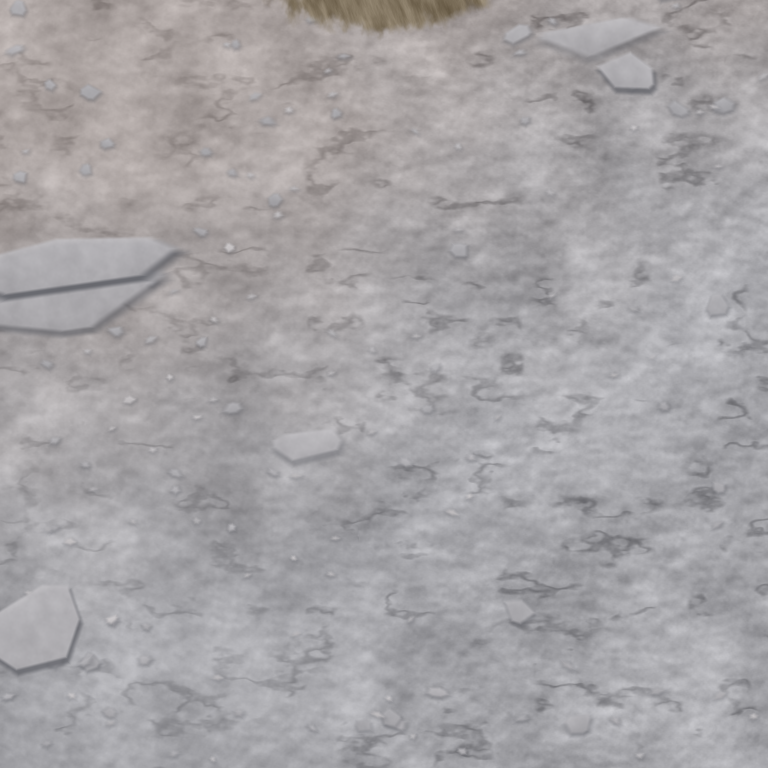
This texture is drawn by a WebGL 2 fragment shader. Its source:

```glsl
#version 300 es
precision highp float;
// Dry grey ground with soft grain, scattered chips, flat slabs and a tuft of dead grass.

uniform vec2 u_resolution;
out vec4 fragColor;

const float TAU = 6.2831853;
const vec3 COOL_DUST = vec3(0.640, 0.640, 0.657);
const vec3 WARM_DUST = vec3(0.668, 0.635, 0.625);
const vec3 STONE = vec3(0.715, 0.708, 0.722);
const vec3 CHIP = vec3(0.80, 0.785, 0.79);
const vec3 SHADOW = vec3(0.36, 0.365, 0.39);
const vec3 GRASS = vec3(0.50, 0.45, 0.37);

float hash(vec2 p) {
    return fract(sin(dot(p, vec2(127.1, 311.7))) * 43758.5453);
}

float noise(vec2 p) {
    vec2 cell = floor(p), f = fract(p);
    f = f * f * (3.0 - 2.0 * f);
    float low = mix(hash(cell), hash(cell + vec2(1, 0)), f.x);
    float high = mix(hash(cell + vec2(0, 1)), hash(cell + vec2(1, 1)), f.x);
    return mix(low, high, f.y);
}

float fbm(vec2 p) {
    float sum = 0.0, weight = 0.5;
    for (int i = 0; i < 4; i++) {
        sum += weight * noise(p);
        p = mat2(0.8, 0.6, -0.6, 0.8) * p * 2.07 + 17.3;
        weight *= 0.5;
    }
    return sum / 0.9375;
}

vec2 rotate(vec2 p, float angle) {
    float c = cos(angle), s = sin(angle);
    return vec2(c * p.x + s * p.y, c * p.y - s * p.x);
}

// Convex, irregular outline of roughly unit radius.
float facets(vec2 q, float seed) {
    float d = -1.0;
    for (int i = 0; i < 7; i++) {
        vec2 key = vec2(float(i), seed);
        float angle = TAU * (float(i) + 0.7 * hash(key)) / 7.0;
        float reach = mix(0.6, 1.0, hash(key + 31.7));
        d = max(d, dot(q, vec2(cos(angle), sin(angle))) - reach);
    }
    return d;
}

// One stone with a shadow below and a lighter upper side.
vec3 addStone(vec3 ground, vec2 offset, float radius, float flatness, float tilt,
              vec3 tint, float depth, float seed) {
    vec2 squash = vec2(1.0, flatness) * radius;
    vec2 drop = vec2(0.002, -0.005) * clamp(radius / 0.03, 0.4, 1.3);
    vec2 q = rotate(offset, tilt) / squash;
    vec2 shadowQ = rotate(offset - drop, tilt) / squash;
    float size = radius * flatness;
    float soft = 0.0025;
    float shade = 1.0 - smoothstep(-soft, 2.0 * soft, facets(shadowQ, seed) * size);
    float body = 1.0 - smoothstep(-soft, soft, facets(q, seed) * size);
    vec3 surface = tint + 0.035 * q.y + 0.09 * (fbm(offset * 60.0 + seed) - 0.5);
    return mix(mix(ground, SHADOW, shade * depth), surface, body * 0.9);
}

// Random stones on a jittered grid; radii are fractions of a cell.
vec3 scatter(vec3 ground, vec2 p, float cells, float chance, vec2 radii,
             vec3 tint, float depth, float seed) {
    vec2 home = floor(p * cells);
    for (int y = -1; y <= 1; y++)
    for (int x = -1; x <= 1; x++) {
        vec2 cell = home + vec2(x, y);
        vec2 key = cell + seed;
        if (hash(key) > chance) continue;
        vec2 jitter = 0.2 + 0.6 * vec2(hash(key + 5.3), hash(key + 9.1));
        float radius = mix(radii.x, radii.y, pow(hash(key + 2.7), 2.0)) / cells;
        float tilt = hash(key + 7.9) - 0.5;
        vec3 color = mix(COOL_DUST, tint, mix(0.35, 1.0, hash(key + 4.4)));
        ground = addStone(ground, p - (cell + jitter) / cells, radius,
                          mix(0.5, 0.9, hash(key + 6.2)), tilt, color, depth, hash(key) * 90.0);
    }
    return ground;
}

// Dust colour, grain lit from above, and short dark cracks.
vec3 soil(vec2 p) {
    float warm = smoothstep(0.35, 1.15, p.y + 0.3 - 0.5 * p.x + 0.3 * (fbm(p * 5.0) - 0.5));
    float rough = mix(0.6, 1.0, smoothstep(0.2, 0.7, p.x));
    vec2 grain = p * vec2(42.0, 58.0);
    float relief = fbm(grain) - fbm(grain + vec2(-0.1, 0.4));
    float tone = 0.22 * (fbm(p * 13.0) - 0.5) + 0.09 * (fbm(p * 75.0) - 0.5);
    tone += 0.18 * rough * relief + 0.025 * (0.5 - p.y);
    float line = 1.0 - smoothstep(0.0, 0.09, abs(fbm(p * vec2(15.0, 32.0) + 8.0) - 0.5));
    float patches = smoothstep(0.58, 0.76, noise(p * vec2(24.0, 38.0) + 3.0));
    return mix(COOL_DUST, WARM_DUST, warm) + tone + 0.008 - 0.13 * rough * line * patches;
}

void main() {
    vec2 p = gl_FragCoord.xy / u_resolution;
    vec3 color = soil(p);

    // Loose stones, from broad to tiny, denser toward the lower left.
    float litter = mix(0.22, 0.07, smoothstep(0.1, 0.8, p.x));
    color = scatter(color, p, 11.0, 0.11, vec2(0.15, 0.36), STONE, 0.45, 13.0);
    color = scatter(color, p, 24.0, litter * 0.7, vec2(0.14, 0.34), STONE, 0.4, 41.0);
    color = scatter(color, p, 38.0, 0.035, vec2(0.15, 0.32), CHIP, 0.3, 77.0);

    // Broken slabs and a boulder.
    color = addStone(color, p - vec2(0.07, 0.605), 0.15, 0.25, 0.16, STONE - 0.02, 0.6, 3.0);
    color = addStone(color, p - vec2(0.08, 0.66), 0.15, 0.22, 0.10, STONE, 0.85, 8.0);
    color = addStone(color, p - vec2(0.78, 0.955), 0.09, 0.26, 0.12, STONE, 0.4, 5.0);
    color = addStone(color, p - vec2(0.815, 0.905), 0.045, 0.7, -0.2, STONE, 0.7, 11.0);
    color = addStone(color, p - vec2(0.40, 0.42), 0.045, 0.52, 0.15, STONE, 0.4, 6.0);
    color = addStone(color, p - vec2(0.04, 0.18), 0.065, 0.9, 0.3, STONE, 0.7, 9.0);

    // Dry tuft along the top edge.
    float tuft = length((p - vec2(0.50, 1.01)) / vec2(0.14, 0.055));
    tuft += 0.7 * (fbm(p * vec2(45.0, 30.0)) - 0.5);
    vec3 blades = GRASS + 0.3 * (fbm(p * vec2(110.0, 45.0) + p.yx * 30.0) - 0.5);
    color = mix(color, blades, 1.0 - smoothstep(0.65, 1.0, tuft));

    fragColor = vec4(clamp(color, 0.0, 1.0), 1.0);
}
```
